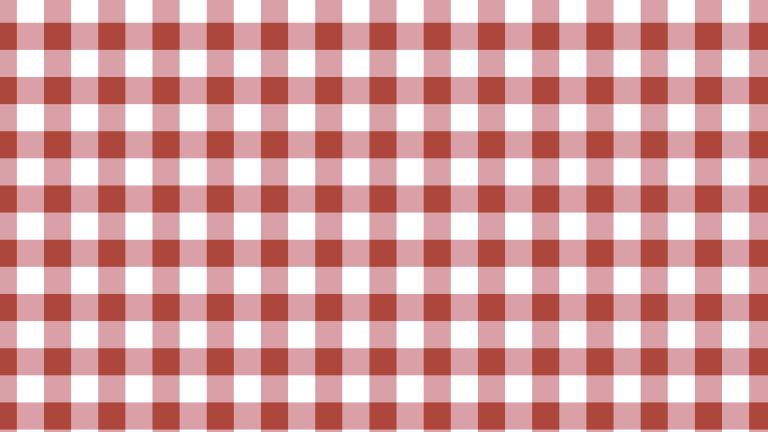
Reproduce this pattern procedurally as a Shadertoy shader.

```glsl
// Gingham check: two crossing sets of even stripes in red and pink on white.

const vec3 WHITE = vec3(1.0);
const vec3 PINK = vec3(0.85, 0.63, 0.655);
const vec3 RED = vec3(0.68, 0.28, 0.23);

// Lengths are in canvas heights, measured from the canvas centre.
const float PERIOD = 0.12556;
const float STRIPE_WIDTH = 0.5 * PERIOD;
const vec2 STRIPE_CENTRE = vec2(-0.0023, -0.0863);

// Coverage of a repeating stripe centred on zero, smoothed over one pixel.
float stripe(float x, float period, float width, float pixel) {
    float offset = abs(x - period * round(x / period));
    return clamp(0.5 + (0.5 * width - offset) / pixel, 0.0, 1.0);
}

// Blend of the two weaves: none gives white, one gives pink, both give red.
vec3 weave(float warp, float weft) {
    return mix(mix(WHITE, PINK, warp), mix(PINK, RED, warp), weft);
}

void mainImage(out vec4 fragColor, in vec2 fragCoord) {
    float pixel = 1.0 / iResolution.y;
    vec2 pos = (fragCoord - 0.5 * iResolution.xy) * pixel - STRIPE_CENTRE;

    float warp = stripe(pos.x, PERIOD, STRIPE_WIDTH, pixel);
    float weft = stripe(pos.y, PERIOD, STRIPE_WIDTH, pixel);

    fragColor = vec4(weave(warp, weft), 1.0);
}
```
